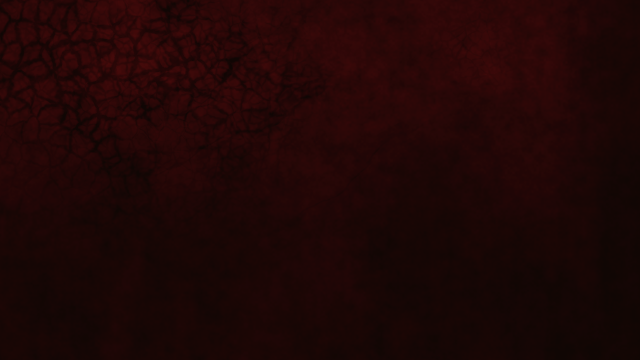
This texture is drawn by a WebGL 2 fragment shader. Its source:

```glsl
#version 300 es
precision highp float;
// Dark red weathered leather: cracked and lit at the upper left, sinking into shadow
#define CELL_COARSE 19.0
#define CELL_FINE 36.0
#define CRACK_WIDTH 0.12
#define CRACK_DEPTH 0.46
#define CLOUD_GAIN 0.50
#define GRAIN_GAIN 0.62
#define SPECK_GAIN 0.16
#define CREASE_DEPTH 0.28
#define SHADOW_RED vec3(0.062, 0.022, 0.016)
#define LIT_RED vec3(0.265, 0.038, 0.038)

uniform vec2 u_resolution;
out vec4 fragColor;

float hash(vec2 p) {
  return fract(sin(dot(p, vec2(127.1, 311.7))) * 43758.5453);
}

vec2 hash2(vec2 p) {
  return vec2(hash(p), hash(p + 57.3));
}

float noise(vec2 p) {
  vec2 i = floor(p), f = fract(p);
  f = f * f * (3.0 - 2.0 * f);
  return mix(mix(hash(i), hash(i + vec2(1, 0)), f.x),
             mix(hash(i + vec2(0, 1)), hash(i + vec2(1, 1)), f.x), f.y);
}

float fbm(vec2 p) {
  float sum = 0.0, amp = 0.5;
  for (int i = 0; i < 5; i++) {
    sum += amp * noise(p);
    p = mat2(1.6, 1.2, -1.2, 1.6) * p + 3.7;
    amp *= 0.5;
  }
  return sum;
}

// Distance to the nearest border of a jittered cell
float cellEdge(vec2 p) {
  vec2 cell = floor(p), f = fract(p), nearest = vec2(0.0);
  float best = 8.0, edge = 8.0;
  for (int y = -1; y <= 1; y++)
    for (int x = -1; x <= 1; x++) {
      vec2 g = vec2(x, y);
      vec2 r = g + hash2(cell + g) - f;
      if (dot(r, r) < best) { best = dot(r, r); nearest = r; }
    }
  for (int y = -2; y <= 2; y++)
    for (int x = -2; x <= 2; x++) {
      vec2 g = vec2(x, y);
      vec2 r = g + hash2(cell + g) - f;
      vec2 d = r - nearest;
      if (dot(d, d) > 1e-4) edge = min(edge, dot(0.5 * (r + nearest), normalize(d)));
    }
  return edge;
}

float crack(vec2 p, float width) {
  return 1.0 - smoothstep(0.0, width, cellEdge(p));
}

// Soft elliptical spot
float spot(vec2 uv, vec2 center, vec2 radius) {
  vec2 d = (uv - center) / radius;
  return exp(-dot(d, d));
}

void main() {
  vec2 uv = gl_FragCoord.xy / u_resolution;
  vec2 p = gl_FragCoord.xy / u_resolution.y;

  // Broad light: bright top, dark right side and lower right
  float tone = mix(0.15, 0.50, smoothstep(0.15, 0.88, uv.y));
  tone += 0.25 * spot(uv, vec2(0.30, 0.83), vec2(0.24, 0.23));
  tone += 0.13 * spot(uv, vec2(0.05, 0.85), vec2(0.16, 0.25));
  tone += 0.14 * spot(uv, vec2(0.76, 0.86), vec2(0.10, 0.13));
  tone += 0.10 * spot(uv, vec2(0.54, 0.22), vec2(0.06, 0.20));
  tone += 0.08 * spot(uv, vec2(0.83, 0.45), vec2(0.05, 0.22));
  tone -= 0.12 * spot(uv, vec2(0.67, 0.45), vec2(0.06, 0.22));
  tone *= 1.0 - 0.65 * smoothstep(0.84, 1.0, uv.x);
  tone *= 1.0 - 0.45 * spot(uv, vec2(0.92, 0.05), vec2(0.25, 0.35));

  // Stains, mottling, specks and vertical streaks
  float stains = fbm(p * 6.0 + 8.0) - 0.48;
  float grain = fbm(p * 34.0) - 0.48;
  float speck = noise(p * 150.0 + 4.0) - 0.5;
  float streaks = fbm(p * vec2(16.0, 3.2) + 21.0) - 0.48;
  float low = 1.0 - smoothstep(0.25, 0.65, uv.y);
  float relief = 0.20 + tone;
  tone += relief * (CLOUD_GAIN * stains + GRAIN_GAIN * grain + SPECK_GAIN * speck);
  tone += 0.22 * low * streaks;

  // Slanted creases through the middle
  vec2 slant = mat2(0.87, -0.5, 0.5, 0.87) * p;
  float ridge = abs(fbm(slant * vec2(4.0, 11.0) + 5.0) - 0.48);
  float crease = (1.0 - smoothstep(0.0, 0.05, ridge)) * spot(uv, vec2(0.43, 0.65), vec2(0.24, 0.30));
  tone -= CREASE_DEPTH * relief * crease;

  // Crack networks, strongest at the upper left and in one smaller patch
  vec2 bend = vec2(fbm(p * 16.0), fbm(p * 16.0 + 40.0)) - 0.48;
  vec2 q = p + 0.045 * bend;
  float wear = smoothstep(0.25, 0.65, fbm(p * 8.0 + 15.0));
  float left = spot(uv, vec2(0.09, 0.82), vec2(0.22, 0.30));
  float middle = spot(uv, vec2(0.30, 0.80), vec2(0.20, 0.26));
  float patchMask = spot(uv, vec2(0.74, 0.87), vec2(0.06, 0.11));
  float coarse = crack(q * CELL_COARSE, CRACK_WIDTH * (0.7 + wear));
  float fine = crack(q * CELL_FINE + 9.0, CRACK_WIDTH * (1.1 + wear));
  float cracks = coarse * (0.35 + 0.65 * wear) * min(1.0, left + 0.55 * middle);
  cracks += 0.60 * fine * (0.3 + 0.7 * wear) * min(1.0, 0.45 * left + middle + 0.8 * patchMask);
  tone -= CRACK_DEPTH * min(cracks, 1.0);

  tone = clamp(tone, 0.0, 1.0);
  vec3 color = mix(SHADOW_RED, LIT_RED, tone);
  color.g -= 0.012 * tone * (1.0 - tone);
  fragColor = vec4(color, 1.0);
}
```
